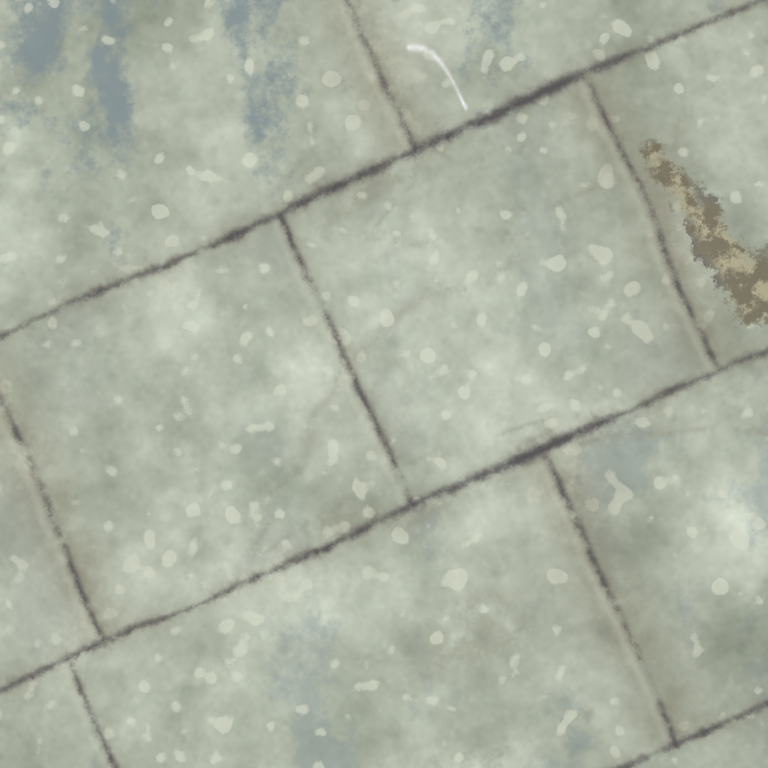
Reproduce this texture procedurally as a Shadertoy shader.

```glsl
#define TILT 0.419
#define COURSE_HEIGHT 0.4225
#define COURSE_START 0.093
#define SHORT_STONE vec2(0.435, 0.195) // length, offset
#define LONG_STONE vec2(0.68, 0.14)
#define COURSE_GAP 0.0042
#define CROSS_GAP 0.0038
#define MOTTLE 0.135
#define DEEPEST_AT 0.66
#define CHIP_TOP vec2(0.85, 0.80)
#define CHIP_END vec2(0.985, 0.615)
#define SCRATCH_TOP vec2(0.533, 0.938)

const vec3 STONE = vec3(0.703, 0.732, 0.668);
const vec3 SLATE = vec3(0.50, 0.555, 0.575);
const vec3 GRIME = vec3(0.56, 0.55, 0.48);
const vec3 JOINT = vec3(0.33, 0.32, 0.33);
const vec3 EARTH = vec3(0.46, 0.43, 0.36);
const vec3 OCHRE = vec3(0.70, 0.67, 0.55);
const vec3 CHALK = vec3(0.85, 0.865, 0.79);

vec2 hash2(vec2 p) {
    return fract(sin(vec2(dot(p, vec2(127.1, 311.7)), dot(p, vec2(269.5, 183.3)))) * 43758.5);
}

// Layered, self-warped sines; roughly -1 to 1
float waves(vec2 p) {
    float sum = 0.0, gain = 0.5;
    for (int i = 0; i < 5; i++) {
        p = mat2(1.36, 1.02, -1.02, 1.36) * p + 0.8 * sin(p.yx * 1.3 + float(i) * 1.7);
        sum += gain * sin(p.x) * sin(p.y);
        gain *= 0.6;
    }
    return sum;
}

// Soft light and dark spots scattered one to a cell
float spots(vec2 p) {
    vec2 base = floor(p);
    float sum = 0.0;
    for (int j = -1; j <= 1; j++)
    for (int i = -1; i <= 1; i++) {
        vec2 cell = base + vec2(i, j), h = hash2(cell);
        vec2 d = cell + h - p;
        float k = max(0.0, 1.0 - dot(d, d));
        sum += k * k * k * (2.0 * fract(h.x * 17.0 + h.y * 5.0) - 1.0);
    }
    return sum;
}

float blotches(vec2 p) {
    float sum = 0.0, gain = 0.5;
    for (int i = 0; i < 5; i++) {
        sum += gain * spots(p);
        p = mat2(1.68, 1.26, -1.26, 1.68) * p + 3.7;
        gain *= 0.72;
    }
    return sum;
}

float groove(float d, float width) {
    float w = width + 0.5 / iResolution.y;
    return exp(-d * d / (w * w));
}

// Distance to a segment, and the position along it
vec2 segment(vec2 p, vec2 a, vec2 b) {
    vec2 ab = b - a;
    float t = clamp(dot(p - a, ab) / dot(ab, ab), 0.0, 1.0);
    return vec2(length(p - a - ab * t), t);
}

void mainImage(out vec4 fragColor, in vec2 fragCoord) {
    vec2 uv = fragCoord / iResolution.xy;
    float broad = waves(uv * 3.0 + 2.0);
    float mottle = blotches(uv * 7.0);
    float rough = blotches(uv * 16.0 + 9.0);
    float grit = blotches(uv * 42.0 + 5.0);

    // Tilted courses with alternating stone lengths
    float c = cos(TILT), s = sin(TILT);
    vec2 wall = mat2(c, -s, s, c) * uv;
    wall += 0.006 * vec2(spots(uv * 7.0 + 30.0), spots(uv * 7.0 + 60.0)) + 0.003 * grit;
    float course = (wall.y - COURSE_START) / COURSE_HEIGHT;
    float row = floor(course);
    float odd = mod(row, 2.0);
    vec2 stone = mix(SHORT_STONE, LONG_STONE, odd);
    float along = (wall.x - stone.y) / stone.x;
    float jointIndex = floor(along + 0.5);
    float courseDist = abs(fract(course + 0.5) - 0.5) * COURSE_HEIGHT;
    float crossSide = (along - jointIndex) * stone.x;
    float crossDist = abs(crossSide);
    float stoneRand = hash2(vec2(floor(along), row)).x;

    // Clouded stone face with slanting pale bands on the short stones
    float bands = waves(mat2(0.83, 0.55, -0.55, 0.83) * uv * vec2(5.0, 13.0) + 3.0);
    vec3 colour = STONE + 0.02 * (stoneRand - 0.5);
    colour += MOTTLE * (mottle + 0.3 * broad) + 0.045 * bands * (1.0 - odd);

    // Blue-grey streaks, strongest on the upper long stones
    float streak = waves(uv * vec2(11.0, 4.5) + stoneRand * 6.0) + 0.7 * rough;
    float blue = smoothstep(0.05, 0.8, streak) * mix(0.15, mix(0.35, 0.8, step(0.0, row)), odd);
    colour = mix(colour, SLATE, blue);

    // Faint veins and a few pale flecks
    float vein = groove(waves(uv * 2.6 + 11.0) - 0.12, 0.035);
    colour = mix(colour, GRIME, 0.3 * vein * smoothstep(-0.2, 0.3, rough));
    colour = mix(colour, CHALK, 0.6 * smoothstep(0.5, 0.85, spots(uv * 48.0) + 0.3 * grit));

    // Grime spreading from the joints, wide along every other one
    float wide = 1.0 - mod(jointIndex + row, 2.0);
    float spread = mix(0.013, 0.036, wide);
    float dirt = exp(-crossDist / spread) * (0.45 + 0.25 * wide + 0.6 * rough);
    dirt = max(dirt, exp(-courseDist / 0.016) * (0.5 + 0.6 * rough));
    colour = mix(colour, GRIME, clamp(dirt, 0.0, 0.8));

    // Worn joints: pale lip on one side, broken dark groove between
    colour = mix(colour, CHALK, 0.22 * groove(crossSide + 0.012, 0.005));
    float crossDepth = clamp(0.45 - 0.1 * wide + 0.6 * rough + 0.5 * grit, 0.05, 0.75);
    colour = mix(colour, JOINT, crossDepth * groove(crossDist, CROSS_GAP));
    float deep = groove(uv.x - DEEPEST_AT, 0.13);
    float courseDepth = clamp(0.52 + 0.35 * deep + 0.5 * rough + 0.3 * grit, 0.15, 0.92);
    float courseWidth = COURSE_GAP * (1.0 + 0.7 * deep + 0.7 * rough);
    colour = mix(colour, JOINT, courseDepth * groove(courseDist, courseWidth));

    // Broken edge filled with earth, widening downward
    vec2 chip = segment(uv, CHIP_TOP, CHIP_END);
    float edge = chip.x + 0.025 * rough + 0.012 * grit - mix(0.012, 0.036, chip.y);
    vec3 fill = mix(EARTH, OCHRE, smoothstep(-0.15, 0.55, rough + 0.8 * grit));
    colour = mix(colour, fill, 0.85 * (1.0 - smoothstep(-0.01, 0.012, edge)));
    colour = mix(colour, JOINT, 0.45 * groove(edge, 0.004) * smoothstep(-0.3, 0.3, mottle));

    // Bowed pale scratch
    vec2 scratchEnd = SCRATCH_TOP + vec2(0.073, -0.078);
    float t = clamp((uv.x - SCRATCH_TOP.x) / (scratchEnd.x - SCRATCH_TOP.x), 0.0, 1.0);
    float scratch = segment(uv - 0.012 * sin(3.1416 * t), SCRATCH_TOP, scratchEnd).x;
    colour = mix(colour, vec3(0.93), groove(scratch, 0.003) * (0.75 + 0.5 * grit));

    fragColor = vec4(clamp(colour, 0.0, 1.0), 1.0);
}
```
